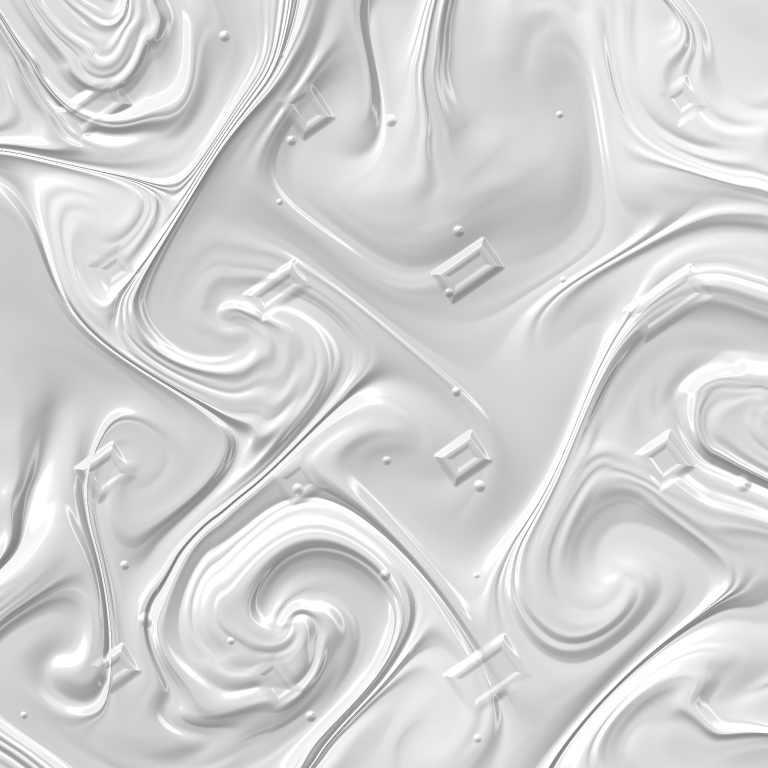
This texture is drawn by a Shadertoy shader. Its source:

```glsl
vec2 hash22(vec2 p) {
    vec3 h = fract(vec3(p.xyx) * vec3(0.1031, 0.1030, 0.0973));
    h += dot(h, h.yzx + 33.33);
    return fract((h.xx + h.yz) * h.zy);
}

// Gradient noise: value in x, derivatives in yz
vec3 gradientNoise(vec2 p) {
    vec2 i = floor(p), f = p - i;
    vec2 u = f * f * f * (f * (f * 6.0 - 15.0) + 10.0);
    vec2 du = 30.0 * f * f * (f * (f - 2.0) + 1.0);
    vec2 ga = hash22(i) * 2.0 - 1.0;
    vec2 gb = hash22(i + vec2(1, 0)) * 2.0 - 1.0;
    vec2 gc = hash22(i + vec2(0, 1)) * 2.0 - 1.0;
    vec2 gd = hash22(i + vec2(1, 1)) * 2.0 - 1.0;
    float a = dot(ga, f), b = dot(gb, f - vec2(1, 0));
    float c = dot(gc, f - vec2(0, 1)), d = dot(gd, f - 1.0);
    float k = a - b - c + d;
    vec2 slope = ga + u.x * (gb - ga) + u.y * (gc - ga) + u.x * u.y * (ga - gb - gc + gd);
    return vec3(a + u.x * (b - a) + u.y * (c - a) + u.x * u.y * k,
                slope + du * (u.yx * k + vec2(b, c) - a));
}

vec2 swirlVelocity(vec2 p) {
    vec3 n = gradientNoise(p * 3.1 + 17.0);
    return vec2(n.z, -n.y);
}

vec2 alongGrain(vec2 p) {
    return vec2(dot(p, vec2(0.82, 0.57)), dot(p, vec2(-0.57, 0.82)));
}

// Raised rectangular block, one at most per cell: coverage and extra height
vec2 block(vec2 p) {
    vec2 cell = floor(p * 4.0), rnd = hash22(cell + 61.0), size = hash22(cell + 83.0);
    vec2 q = alongGrain(p - (cell + 0.38 + 0.24 * rnd) / 4.0);
    vec2 halfSize = vec2(0.02, 0.017) + vec2(0.036, 0.016) * size;
    vec2 e = abs(q) - halfSize;
    float d = length(max(e, 0.0)) + min(max(e.x, e.y), 0.0);
    float present = step(hash22(cell + 7.0).x, 0.6);
    float inside = present * smoothstep(0.006, -0.006, d);
    float rim = present * smoothstep(-0.008, -0.015, d);
    return vec2(inside, 0.007 * inside - 0.003 * rim + 0.12 * q.y * inside);
}

float droplet(vec2 p) {
    vec2 cell = floor(p * 9.0), rnd = hash22(cell + 29.0);
    float radius = 0.005 + 0.008 * rnd.x * rnd.x;
    float d = length(p - (cell + 0.25 + 0.5 * hash22(cell + 41.0)) / 9.0) / radius;
    float dome = max(1.0 - d * d, 0.0);
    return step(rnd.y, 0.27) * radius * 0.7 * dome * dome;
}

// Height in x, broad tone in y
vec2 surface(vec2 p) {
    // Carry the point back along the swirling flow
    vec2 q = p;
    for (int i = 0; i < 5; i++) {
        vec2 middle = q + 0.05 * swirlVelocity(q);
        q += 0.1 * swirlVelocity(middle);
    }
    vec2 grain = alongGrain(q) * vec2(0.55, 1.0);

    // Broad folds, creases and fine streaks
    float broad = gradientNoise(grain * 4.5 + 5.0).x;
    float fold = gradientNoise(grain * 11.0 + 31.0).x;
    float fine = gradientNoise(grain * 30.0 + 53.0).x;
    float tone = gradientNoise(grain * 2.6 + 71.0).x;
    float streaked = smoothstep(-0.12, 0.25, broad + 0.4 * tone);
    float h = 0.05 * broad + 0.026 * sqrt(fold * fold + 0.002) * (0.3 + 0.7 * streaked);
    h += 0.006 * fine * streaked;

    vec2 b = block(p);
    h = h * (1.0 - 0.65 * b.x) + b.y + droplet(p);
    return vec2(h, tone);
}

float shade(vec2 p) {
    float eps = 0.0012;
    vec2 here = surface(p);
    vec2 slope = vec2(surface(p + vec2(eps, 0)).x, surface(p + vec2(0, eps)).x) - here.x;
    slope /= eps;
    float facing = -dot(slope, vec2(-0.5, 0.87));
    float sideways = -dot(slope, vec2(0.87, 0.5));
    float steep = dot(slope, slope);

    // Soft light, shaded steep sides, narrow glints
    float light = 0.845 + 0.14 * here.y;
    light += 0.23 * facing / sqrt(1.0 + facing * facing);
    light -= 0.09 * steep / (1.0 + steep);
    light += 0.2 * exp(-pow(abs(facing - 0.8) / 0.17, 2.0));
    light += 0.16 * exp(-pow(abs(sideways - 0.85) / 0.14, 2.0));
    return clamp(light, 0.42, 1.0);
}

void mainImage(out vec4 fragColor, in vec2 fragCoord) {
    float light = 0.0;
    for (int i = 0; i < 4; i++) {
        vec2 offset = vec2(i % 2, i / 2) * 0.5 - 0.25;
        light += 0.25 * shade((fragCoord + offset) / iResolution.y);
    }
    fragColor = vec4(vec3(light), 1.0);
}
```
